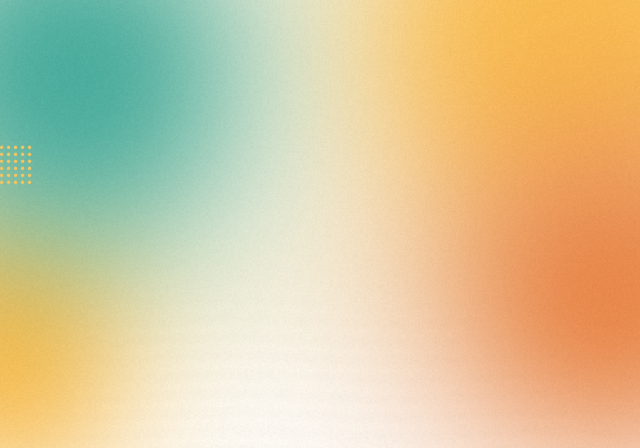
A Shadertoy shader for this background:

```glsl
// Soft teal, amber and orange glows on grainy cream, with a small dot grid at the left edge.

float hash(vec2 cell) {
    vec3 q = fract(vec3(cell.xyx) * 0.1031);
    q += dot(q, q.yzx + 33.33);
    return fract((q.x + q.y) * q.z);
}

// Elliptical glow: 1 at the centre, falling off smoothly past the radius
float glow(vec2 p, vec2 centre, vec2 radius, float sharpness) {
    return exp(-pow(length((p - centre) / radius), sharpness));
}

// Grid of 5 by 6 round dots
float dotGrid(vec2 p, float pixel) {
    float spacing = 0.0156;
    vec2 q = (p - vec2(0.0035, 0.593)) / spacing;
    vec2 nearest = clamp(floor(q + 0.5), vec2(0.0), vec2(4.0, 5.0));
    float edge = length(q - nearest) * spacing - 0.0037;
    return 1.0 - smoothstep(-0.5 * pixel, 0.5 * pixel, edge);
}

void mainImage(out vec4 fragColor, in vec2 fragCoord) {
    vec2 p = fragCoord / iResolution.y;

    vec3 amber = vec3(0.975, 0.745, 0.325);
    vec3 orange = vec3(0.910, 0.535, 0.300);
    vec3 teal = vec3(0.300, 0.680, 0.620);

    // Cream ground, whiter toward the bottom
    vec3 color = mix(vec3(0.985, 0.975, 0.955), vec3(0.965, 0.945, 0.870),
                     smoothstep(0.0, 0.45, p.y));

    // Faint ripples across the pale ground
    color += 0.004 * sin(p.y * 150.0 + sin(p.x * 9.0)) * (1.0 - smoothstep(0.2, 0.45, p.y));

    // Coloured glows, back to front
    color = mix(color, amber, glow(p, vec2(1.28, 0.93), vec2(0.49, 0.50), 3.0));
    color = mix(color, orange, glow(p, vec2(1.37, 0.35), vec2(0.42, 0.41), 2.2));
    color = mix(color, amber, glow(p, vec2(0.0, 0.24), vec2(0.31, 0.36), 2.2));
    color = mix(color, teal, glow(p, vec2(0.16, 0.83), vec2(0.40, 0.41), 2.4));

    color = mix(color, vec3(0.96, 0.77, 0.38), dotGrid(p, 1.5 / iResolution.y));

    // Fine paper grain
    color += 0.022 * (hash(floor(p * 358.0)) - 0.5);

    fragColor = vec4(clamp(color, 0.0, 1.0), 1.0);
}
```
